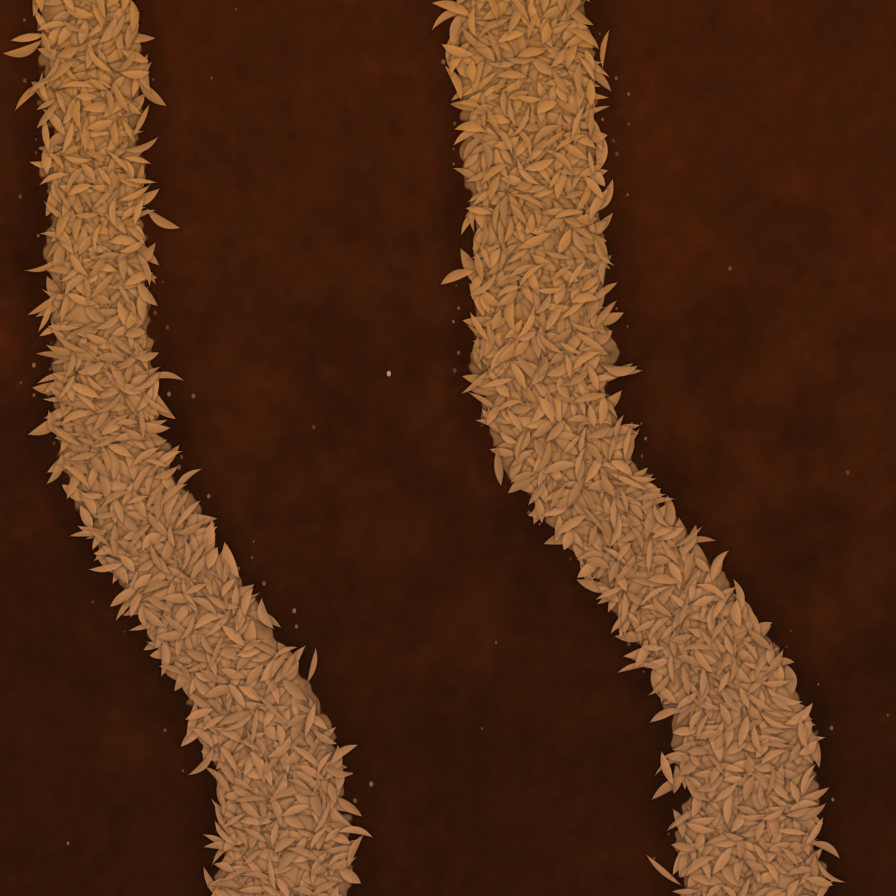
A Shadertoy shader for this texture:

```glsl
vec2 hash2(vec2 p) {
    vec3 a = fract(p.xyx * vec3(0.1031, 0.1030, 0.0973));
    a += dot(a, a.yzx + 33.33);
    return fract((a.xx + a.yz) * a.zy);
}

float gradientNoise(vec2 p) {
    vec2 i = floor(p), f = p - i;
    vec2 u = f * f * f * (f * (f * 6.0 - 15.0) + 10.0);
    vec2 o = vec2(0.0, 1.0);
    float a = dot(hash2(i) * 2.0 - 1.0, f);
    float b = dot(hash2(i + o.yx) * 2.0 - 1.0, f - o.yx);
    float c = dot(hash2(i + o) * 2.0 - 1.0, f - o);
    float d = dot(hash2(i + o.yy) * 2.0 - 1.0, f - o.yy);
    return mix(mix(a, b, u.x), mix(c, d, u.x), u.y);
}

float fbm(vec2 p) {
    float sum = 0.0, amp = 0.6;
    for (int k = 0; k < 4; k++) {
        sum += amp * gradientNoise(p);
        p = mat2(1.6, 1.2, -1.2, 1.6) * p + 7.3;
        amp *= 0.55;
    }
    return sum;
}

// Horizontal depth inside the nearer of two bending bands, negative outside
float bandDepth(vec2 p) {
    float v = 1.0 - p.y;
    float left = 0.095 + 0.05 * v + 0.176 * smoothstep(0.45, 0.9, v);
    float right = 0.583 + 0.06 * v + 0.197 * smoothstep(0.43, 0.83, v);
    float leftHalf = 0.059 + 0.018 * smoothstep(0.3, 0.8, v);
    float rightHalf = 0.077 + 0.006 * v;
    return max(leftHalf - abs(p.x - left), rightHalf - abs(p.x - right));
}

vec3 shavingColor(float y, float pick) {
    vec3 warm = mix(vec3(0.69, 0.47, 0.30), vec3(0.73, 0.48, 0.24), smoothstep(0.1, 1.0, y));
    return mix(warm, vec3(0.68, 0.47, 0.31), pick * 0.5);
}

// One scattered layer of curved, pointed shavings
void addShavings(vec2 p, float size, float seed, float blur, inout vec3 color) {
    vec2 cell = floor(p / size);
    for (int j = -1; j <= 1; j++)
    for (int i = -1; i <= 1; i++) {
        vec2 id = cell + vec2(i, j);
        vec2 r = hash2(id + seed), s = hash2(id + seed + 57.3);
        vec2 center = (id + r) * size;
        if (bandDepth(center) < 0.006 - 0.024 * pow(s.x, 7.0)) continue;

        float angle = 6.2832 * s.y;
        vec2 q = mat2(cos(angle), -sin(angle), sin(angle), cos(angle)) * (p - center);
        q.y += (r.x - 0.5) * 0.7 * q.x * q.x / size;
        float t = q.x / (size * mix(0.55, 0.95, s.x));
        float halfWidth = size * mix(0.12, 0.27, r.y) * (1.0 - t * t);
        float d = abs(q.y) - halfWidth;

        color *= 1.0 - 0.16 * smoothstep(0.005, 0.0, d);
        float light = 0.91 + 0.15 * fract(s.x * 13.7) + 0.35 * q.y / size;
        vec3 tint = shavingColor(p.y, r.x) * light;
        color = mix(color, tint, 0.92 * smoothstep(blur, -blur, d));
    }
}

// Tiny pale crumbs, denser beside the bands
void addCrumbs(vec2 p, float blur, inout vec3 color) {
    vec2 id = floor(p * 62.0);
    vec2 r = hash2(id + 91.0), s = hash2(id + 143.0);
    vec2 center = (id + 0.25 + 0.5 * r) / 62.0;
    float chance = 0.003 + 0.22 * smoothstep(-0.045, 0.0, bandDepth(center));
    float d = length((p - center) * vec2(1.3, 1.0)) - mix(0.001, 0.003, s.y);
    float cover = step(s.x, chance) * smoothstep(blur, -blur, d);
    color = mix(color, vec3(0.55, 0.39, 0.26), cover * mix(0.35, 0.85, r.y));
}

void mainImage(out vec4 fragColor, in vec2 fragCoord) {
    vec2 p = fragCoord / iResolution.y;
    float blur = max(0.0011, 0.8 / iResolution.y);
    float depth = bandDepth(p);

    // Dark, blotchy ground, redder toward the top
    float blotch = fbm(p * 9.0);
    float grain = fbm(p * vec2(42.0, 36.0) + 20.0);
    vec3 color = mix(vec3(0.195, 0.087, 0.032), vec3(0.252, 0.105, 0.034),
                     smoothstep(0.15, 1.0, p.y + 0.12 * p.x + blotch * 0.6));
    color *= 1.0 + 0.22 * blotch + 0.24 * grain;
    color *= 1.0 - 0.2 * smoothstep(-0.045, 0.0, depth);

    // White speck in the gap between bands
    float speck = length((p - vec2(0.434, 0.583)) * vec2(1.2, 0.9)) - 0.0028;
    color = mix(color, vec3(0.68, 0.58, 0.48), smoothstep(blur, -blur, speck));
    addCrumbs(p, blur, color);

    // Ragged bed under the shavings
    float ragged = depth - 0.006 + 0.018 * gradientNoise(p * 24.0)
                 + 0.012 * gradientNoise(p * 75.0);
    vec3 bed = shavingColor(p.y, 0.5) * (0.91 + 0.22 * grain);
    bed *= mix(0.76, 1.0, smoothstep(0.0, 0.02, ragged));
    color = mix(color, bed, smoothstep(-0.002, 0.002, ragged));

    // Overlapping shavings, finer toward the top of the pile
    if (depth > -0.06)
        for (int k = 0; k < 4; k++)
            addShavings(p, 0.027 - 0.002 * float(k), 31.0 * float(k) + 5.0, blur, color);

    fragColor = vec4(clamp(color, 0.0, 1.0), 1.0);
}
```
